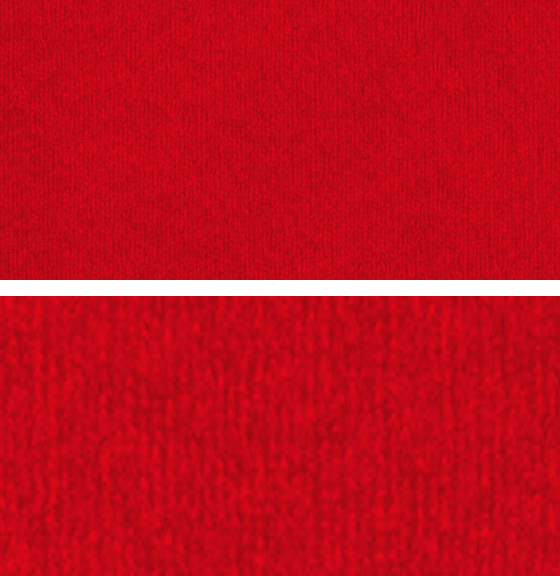
Top, the full canvas; bottom, a detail of the centre.
A WebGL 2 fragment shader for this texture:

```glsl
#version 300 es
precision highp float;

uniform vec2 u_resolution;
out vec4 fragColor;

#define RIBS 64.0
#define ROWS 50.0
#define WOBBLE 0.40
#define SLANT 1.1
#define RIB_DEPTH 0.033
#define STITCH_DEPTH 0.030
#define FIBRE_DEPTH 0.125
#define FUZZ_DEPTH 0.130
#define CLOUD_DEPTH 0.058
#define BASE_RED 0.752

float hash(vec2 p) {
    return fract(sin(dot(p, vec2(127.1, 311.7))) * 43758.5453);
}

float valueNoise(vec2 p) {
    vec2 cell = floor(p);
    vec2 f = fract(p);
    f = f * f * (3.0 - 2.0 * f);
    float low = mix(hash(cell), hash(cell + vec2(1.0, 0.0)), f.x);
    float high = mix(hash(cell + vec2(0.0, 1.0)), hash(cell + 1.0), f.x);
    return mix(low, high, f.y);
}

// Layered noise centred on zero
float cloud(vec2 p) {
    float sum = 0.0;
    float weight = 0.5;
    for (int i = 0; i < 3; i++) {
        sum += weight * (valueNoise(p) - 0.5);
        p = mat2(1.6, 1.2, -1.2, 1.6) * p + 7.3;
        weight *= 0.5;
    }
    return sum;
}

// Brightness of the knit: ribs, slanted stitches and loose fibres
float knit(vec2 p) {
    float sway = valueNoise(p * vec2(38.0, 30.0)) - 0.5;
    float drift = valueNoise(p * vec2(5.0, 2.0) + 31.0) - 0.5;
    float x = p.x * RIBS + WOBBLE * (sway + drift);
    float rib = floor(x);
    float across = x - rib - 0.5;

    // Both legs of a stitch climb away from the middle of the rib
    float y = p.y * ROWS + SLANT * abs(across) + hash(vec2(rib, 3.0));
    y += 0.7 * (valueNoise(vec2(rib * 3.7, p.y * 20.0)) - 0.5);

    float ridge = cos(6.28318 * across);
    float stitch = cos(6.28318 * y) * (0.45 + 0.55 * ridge);
    float fibre = valueNoise(vec2(x * 2.2, y * 1.5)) - 0.5;
    float fuzz = valueNoise(p * vec2(215.0, 185.0) + 17.0) - 0.5;

    // Grooves vary in depth along their length
    float groove = 0.6 + 0.8 * valueNoise(vec2(x, p.y * 26.0) + 53.0);
    return RIB_DEPTH * ridge * groove + STITCH_DEPTH * stitch
         + FIBRE_DEPTH * fibre + FUZZ_DEPTH * fuzz;
}

void main() {
    vec2 p = gl_FragCoord.xy / u_resolution.y;
    float pixel = 1.0 / u_resolution.y;

    // Average four close samples to soften the yarn edges
    float yarn = 0.0;
    for (int i = 0; i < 4; i++) {
        vec2 offset = vec2(i % 2, i / 2) - 0.5;
        yarn += 0.25 * knit(p + 0.4 * pixel * offset);
    }

    // Wide uneven shading and small worn patches
    float shade = cloud(p * 2.3 + 4.0) + 0.8 * cloud(p * 15.0 + 11.0);
    float red = clamp(BASE_RED + yarn + CLOUD_DEPTH * shade, 0.58, 0.91);

    float light = (red - 0.67) / 0.17;
    fragColor = vec4(red, 0.03, mix(0.082, 0.098, light), 1.0);
}
```
